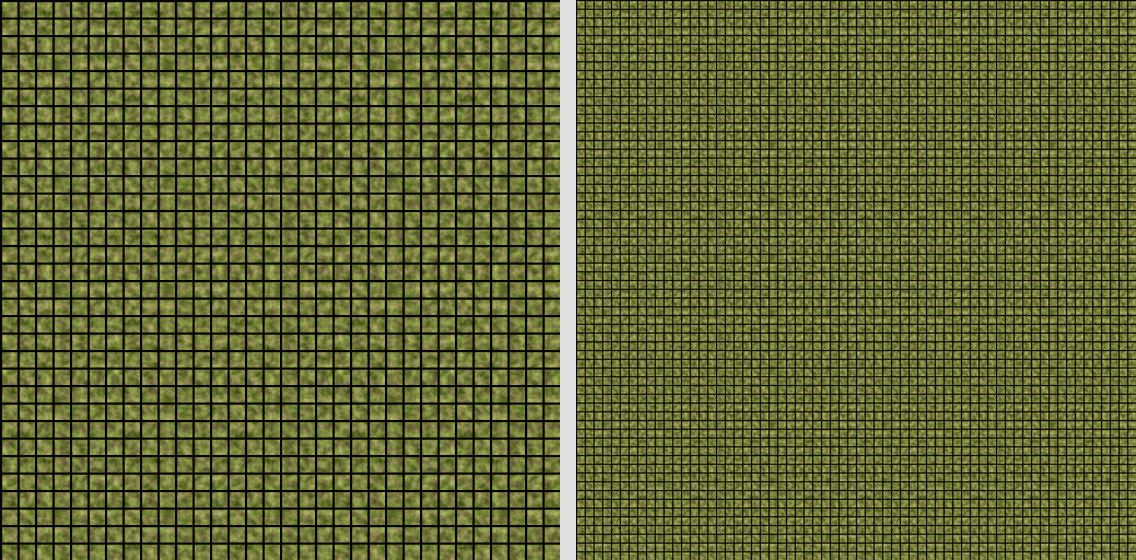
Left: one tile. Right: repeated 2 by 2.
A Shadertoy shader for this pattern:

```glsl
#define CELLS 32.0          // grid squares across and down
#define LINE_WIDTH 0.125    // share of a square
#define PATCHES 5.0         // repeats of the mottled ground
#define BLOTCHES 13.0       // noise lattice steps per patch
#define OCTAVES 3
#define GAIN 0.55
#define TONE_AMOUNT 0.27
#define HUE_AMOUNT 0.12
#define MOSS vec3(0.475, 0.497, 0.242)
#define LINE_COLOR vec3(0.015, 0.015, 0.008)

uint hash(uvec3 v) {
    uint h = v.x * 1664525u + v.y * 22695477u + v.z * 69069u;
    h = (h ^ (h >> 16u)) * 73244475u;
    h = (h ^ (h >> 15u)) * 73244475u;
    return h ^ (h >> 16u);
}

vec2 gradient(vec2 node, float period, uint seed) {
    uvec2 wrapped = uvec2(mod(node, period));
    float angle = float(hash(uvec3(wrapped, seed)) & 65535u) / 65536.0 * 6.28318;
    return vec2(cos(angle), sin(angle));
}

// Gradient noise that wraps after a whole number of lattice steps
float gradientNoise(vec2 p, float period, uint seed) {
    vec2 i = floor(p), f = p - i;
    vec2 s = f * f * f * (f * (f * 6.0 - 15.0) + 10.0);
    vec2 e = vec2(1.0, 0.0);
    float a = dot(gradient(i, period, seed), f);
    float b = dot(gradient(i + e.xy, period, seed), f - e.xy);
    float c = dot(gradient(i + e.yx, period, seed), f - e.yx);
    float d = dot(gradient(i + e.xx, period, seed), f - e.xx);
    return mix(mix(a, b, s.x), mix(c, d, s.x), s.y);
}

float fbm(vec2 p, float period, uint seed) {
    float sum = 0.0, weight = 1.0;
    for (int k = 0; k < OCTAVES; k++) {
        vec2 shift = vec2(0.37, 0.61) * float(k);
        sum += weight * gradientNoise(p * period + shift, period, seed + uint(k));
        period *= 2.0;
        weight *= GAIN;
    }
    return sum;
}

// Mossy ground: light and dark blotches with a drift from green to tan
vec3 mossColor(vec2 uv) {
    vec2 p = uv * PATCHES;
    float tone = fbm(p, BLOTCHES, 11u);
    float hue = fbm(p + 0.23, BLOTCHES, 47u);
    return MOSS + TONE_AMOUNT * tone * vec3(1.0, 1.0, 0.7)
                + HUE_AMOUNT * hue * vec3(0.8, -0.1, 0.9);
}

// Antialiased coverage of lines on the left and top of every square
float gridCoverage(vec2 uv) {
    vec2 pixel = CELLS / iResolution.xy;
    vec2 center = vec2(0.5, -0.5) * LINE_WIDTH;
    vec2 dist = abs(fract(uv * CELLS - center + 0.5) - 0.5);
    vec2 cover = clamp(0.5 + (0.5 * LINE_WIDTH - dist) / pixel, 0.0, 1.0);
    return 1.0 - (1.0 - cover.x) * (1.0 - cover.y);
}

void mainImage(out vec4 fragColor, in vec2 fragCoord) {
    vec2 uv = fragCoord / iResolution.xy;
    vec3 color = mix(mossColor(uv), LINE_COLOR, gridCoverage(uv));
    fragColor = vec4(clamp(color, 0.0, 1.0), 1.0);
}
```
